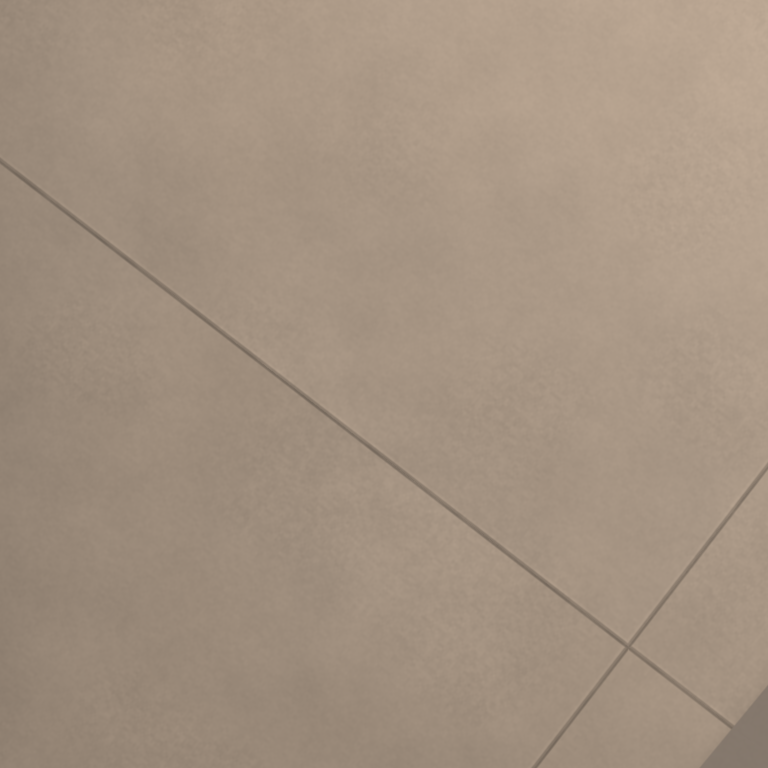
Write a Shadertoy shader that draws this texture.

```glsl
// Large beige stone floor tiles seen at an angle, with thin grooved joints.
// A rotated square grid gives the joints; layered value noise gives the mottling
// and grain; a soft light falls from the upper right, a grey skirting cuts the corner.

float hash(vec2 p) {
    vec3 q = fract(vec3(p.xyx) * 0.1031);
    q += dot(q, q.yzx + 33.33);
    return fract((q.x + q.y) * q.z);
}

float noise(vec2 p) {
    vec2 cell = floor(p), f = fract(p);
    f = f * f * (3.0 - 2.0 * f);
    return mix(mix(hash(cell), hash(cell + vec2(1, 0)), f.x),
               mix(hash(cell + vec2(0, 1)), hash(cell + vec2(1, 1)), f.x), f.y);
}

// Centred fractal noise, roughly -0.5 to 0.5
float fbm(vec2 p) {
    float sum = 0.0, amp = 0.5;
    for (int i = 0; i < 5; i++) {
        sum += amp * (noise(p) - 0.5);
        p = mat2(1.6, 1.2, -1.2, 1.6) * p + 17.3;
        amp *= 0.55;
    }
    return sum;
}

// Soft-edged stripe of the given half width
float stripe(float d, float halfWidth, float blur) {
    return 1.0 - smoothstep(halfWidth - blur, halfWidth + blur, abs(d));
}

void mainImage(out vec4 fragColor, in vec2 fragCoord) {
    vec2 uv = fragCoord / iResolution.xy;
    float blur = max(1.0 / iResolution.y, 0.0015);

    // Grid coordinates: origin at the joint crossing, axes along the joints
    vec2 p = uv - vec2(0.818, 0.158);
    vec2 grid = vec2(dot(p, vec2(0.791, -0.612)), dot(p, vec2(0.612, 0.791)));
    vec2 tile = floor(grid / 1.3);
    vec2 joint = grid - 1.3 * round(grid / 1.3);

    // Broad light, darker toward the left edge
    float light = 0.592 + 0.05 * uv.x + 0.04 * uv.y + 0.05 * uv.x * uv.y;
    light -= 0.028 * exp(-7.0 * uv.x);

    // Tone per tile, cloudy mottling, patchy wear and fine grain
    light += 0.014 * (hash(tile + 7.0) - 0.5);
    vec2 stone = grid + tile * 3.7 + 20.0;
    light += 0.055 * fbm(stone * 4.0) + 0.035 * fbm(stone * 17.0);
    float wear = smoothstep(0.45, 0.8, noise(stone * 6.0 + 9.0));
    float grain = noise(stone * vec2(150.0, 210.0)) - 0.5;
    grain += 0.7 * (noise(stone * vec2(330.0, 270.0)) - 0.5);
    light += (0.015 + 0.012 * wear) * grain;
    vec3 color = light * vec3(1.0, 0.893, 0.788);
    color.rb += vec2(0.006, -0.006) * fbm(stone * 3.0 + 40.0);

    // Joints: pale lip, shaded groove and a darker core
    float lip = max(stripe(joint.y - 0.005, 0.0015, 0.002),
                    stripe(joint.x + 0.005, 0.0015, 0.002));
    float groove = max(stripe(joint.y, 0.0032, blur), stripe(joint.x, 0.0030, blur));
    float core = max(stripe(joint.y + 0.001, 0.0014, blur),
                     stripe(joint.x - 0.001, 0.0012, blur));
    float unevenness = 0.85 + 0.3 * noise(grid * 45.0 + 60.0);
    color *= 1.0 + 0.035 * lip;
    color *= 1.0 - unevenness * (0.15 * groove + 0.09 * core);

    // Grey skirting in the lower right corner, with a soft contact shadow
    float edge = dot(uv - vec2(1.0, 0.108), vec2(0.771, -0.637));
    color *= 1.0 - 0.06 * exp(-90.0 * abs(edge));
    vec3 skirting = vec3(0.52, 0.47, 0.425) + 0.006 * grain;
    color = mix(color, skirting, smoothstep(-blur, blur, edge));

    fragColor = vec4(color, 1.0);
}
```
